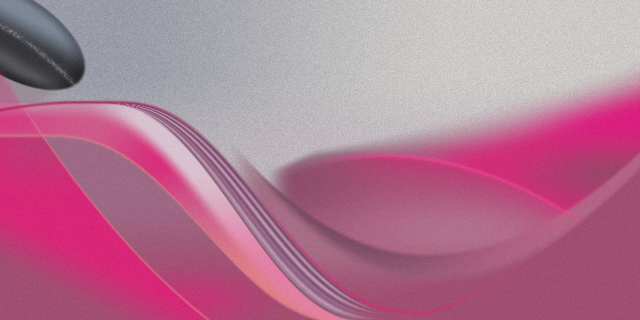
Write a Shadertoy shader that draws this background.

```glsl
// Flowing magenta silk waves over a grainy silver wall, with a dark polished stone in the corner.

#define WALL_GRAIN .06
#define SILK_GRAIN .03
#define GRAIN_CELLS 384.
#define STRANDS 3.
#define LINE_WIDTH .005
#define ramp smoothstep

const vec3 HOT = vec3(.85, .15, .47);
const vec3 ROSE = vec3(.63, .31, .44);
const vec3 MAUVE = vec3(.69, .45, .55);
const vec3 PLUM = vec3(.46, .28, .37);
const vec3 PEARL = vec3(.85, .76, .81);
const vec3 SALMON = vec3(.87, .5, .53);

float hash(vec2 c) {
  c = fract(c * vec2(.1031, .1137));
  c += dot(c, c.yx + 33.33);
  return fract((c.x + c.y) * c.x * 41.7);
}

// Smooth fall from one point to another
float swoop(float x, vec2 a, vec2 b) {
  float t = clamp((x - a.x) / (b.x - a.x), 0., 1.);
  return mix(a.y, b.y, t * t * t * (t * (t * 6. - 15.) + 10.));
}

// Parabola with separate bends on the left and right
float valley(float x, vec2 base, float bendLeft, float bendRight) {
  float d = x - base.x;
  return base.y + (d < 0. ? bendLeft : bendRight) * d * d;
}

float below(float y, float edge, float soft) {
  return ramp(-soft, soft, edge - y);
}

float thread(float d, float width) {
  return exp(-d * d / (width * width));
}

float blob(vec2 p, vec2 center, vec2 size) {
  vec2 d = (p - center) / size;
  return exp(-dot(d, d));
}

vec3 wall(vec2 p) {
  vec3 col = mix(vec3(.6, .61, .65), vec3(.8, .79, .78), ramp(.3, 1.5, p.x + .15 * (1. - p.y)));
  col = mix(col, vec3(.75, .71, .74), .7 * ramp(.78, .52, p.y));
  return col + WALL_GRAIN * (hash(floor(p * GRAIN_CELLS)) - .5);
}

// Two stacked pebbles, the upper one glossy
vec3 stones(vec3 col, vec2 p, float aa) {
  float pale = length((p - vec2(.03, .76)) / vec2(.15, .11));
  col = mix(col, vec3(.6, .54, .58), .85 * ramp(1.15, .8, pale));
  vec2 d = p - vec2(.035, .893);
  vec2 q = vec2(dot(d, vec2(.85, -.53)) / .26, dot(d, vec2(.53, .85)) / .127);
  float r = length(q);
  vec3 body = mix(vec3(.21, .21, .23), vec3(.49, .53, .59), ramp(-.1, .6, q.y - .15 * q.x));
  body += .2 * thread(q.y - .05 + .3 * q.x * q.x, .06) * (.3 + hash(floor(p * 150.)));
  body += .12 * thread(q.y + .6, .2);
  body *= 1. - .3 * ramp(.75, 1., r);
  return mix(col, body, ramp(1. + aa * 8., 1. - aa * 8., r));
}

// Soft plume and valley ribbon on the right
vec3 rightSilk(vec3 col, vec2 p, float aa) {
  float dx = p.x - 1.146;
  float top = .56 + .2 * dx + .1 * dx * dx - .03 * ramp(1., .85, p.x);
  float arc = valley(p.x, vec2(1.185, .514), -.54, -.52);
  float depth = top - p.y, right = ramp(.95, 1.7, p.x);
  float heat = ramp(0., .17, depth) * ramp(.95, 1.5, p.x);
  vec3 plume = mix(mix(vec3(.58, .45, .52), MAUVE, right), HOT, .95 * heat);
  plume = mix(plume, vec3(.88, .09, .51), .7 * blob(p, vec2(1.95, .62), vec2(.3, .08)));
  plume = mix(plume, ROSE * .92, .9 * blob(p, vec2(1.93, .45), vec2(.26, .09)));
  col = mix(col, plume, ramp(-.008 - .02 * right, .025 + .12 * right, depth) * ramp(.82, .92, p.x));

  // Veil under the arc, brightest close to it
  vec3 veil = mix(ROSE, MAUVE, blob(p, vec2(1.45, .28), vec2(.5, .13)));
  veil = mix(veil, HOT, .6 * exp(-max(arc - p.y, 0.) / .07) * ramp(.95, 1.3, p.x));
  veil = mix(veil, PLUM, .45 * blob(p, vec2(.92, .42), vec2(.2, .12)));
  col = mix(col, veil, below(p.y, arc, .006 + .02 * ramp(1.25, 1., p.x)) * ramp(.83, .93, p.x));

  float upper = valley(p.x, vec2(1.328, .203), .96, .71);
  float lower = valley(p.x, vec2(1.354, .128), 1.07, .83);
  float start = ramp(.71, .88, p.x);
  float across = clamp((upper - p.y) / max(upper - lower, .01), 0., 1.);
  vec3 band = mix(PLUM, vec3(.72, .38, .52), ramp(1., 1.75, p.x));
  band = mix(band, MAUVE * .95, .45 * across);
  col = mix(col, band, start * below(p.y, upper, aa + .006));
  vec3 ground = mix(MAUVE * .95, ROSE, min(ramp(.25, .05, p.y) + ramp(1.2, 1.7, p.x), 1.));
  col = mix(col, ground, start * below(p.y, lower, aa + .02));

  // The arc shines through the ribbon
  float shine = ramp(.95, 1.2, p.x) * mix(.65, .3, ramp(1.7, 1.85, p.x));
  return mix(col, vec3(.91, .28, .56), shine * thread(p.y - arc, LINE_WIDTH * 1.4));
}

// Layered falling wave on the left
vec3 leftSilk(vec3 col, vec2 p, float aa) {
  float x = p.x, y = p.y, left = step(x, 1.);
  float crest = swoop(x, vec2(.339, .68), vec2(1.328, .023)) - .4 * pow(max(.25 - x, 0.), 2.);
  float fold = swoop(x, vec2(.286, .677), vec2(1.198, -.005));
  float inner = swoop(x, vec2(.18, .66), vec2(1.17, -.02));
  float hem = swoop(x, vec2(.13, .576), vec2(1.146, -.016));
  float slash = .78 - 1.62 * x + .65 * x * x;
  float rise = crest + .443 * pow(max(x - 1.328, 0.) / .672, 1.4);

  // Uneven strands between crest and fold
  float across = clamp((y - fold) / max(crest - fold, .004), 0., 1.);
  float strand = .5 + .3 * cos(6.2832 * STRANDS * across * across) + .2 * cos(31. * across + 1.);
  vec3 ribbon = mix(vec3(.48, .28, .41), vec3(.74, .6, .69), strand);
  ribbon = mix(ribbon, PLUM, .5 * ramp(.75, 1., across));
  ribbon = mix(ribbon, ROSE, ramp(1.02, 1.22, x));
  col = mix(col, ribbon, below(y, rise, aa + .003));
  col = mix(col, HOT, .7 * thread(y - rise, LINE_WIDTH) * ramp(.75, .95, x) * ramp(1.65, 1.2, x));

  vec3 sheen = mix(PEARL, vec3(.89, .5, .65), ramp(.5, .15, y));
  sheen = mix(sheen, MAUVE, .5 * ramp(.45, .25, x));
  float fade = ramp(1.2, 1.05, x);
  col = mix(col, sheen, below(y, fold, aa) * fade);
  col = mix(col, PLUM * .8, .6 * thread(y - fold, LINE_WIDTH) * ramp(.4, .6, x) * fade);
  vec3 blush = mix(vec3(.8, .38, .55), SALMON, ramp(.4, .1, y));
  blush = mix(blush, HOT, .85 * blob(p, vec2(.5, .5), vec2(.16, .12)));
  blush = mix(blush, HOT, .5 * blob(p, vec2(0., .61), vec2(.2, .05)));
  col = mix(col, blush, below(y, inner, .035) * fade);

  vec3 hollow = mix(ROSE, vec3(.62, .41, .52), ramp(.1, .4, y));
  hollow = mix(hollow, HOT, .65 * blob(p, vec2(.6, .06), vec2(.2, .08)));
  col = mix(col, hollow, below(y, hem, aa + .004) * fade);
  vec3 flame = mix(HOT, ROSE, ramp(.12, -.08, y - .24 + .5 * x));
  flame = mix(flame, ROSE, .5 * blob(p, vec2(.13, .55), vec2(.16, .11)));
  col = mix(col, flame, below(y, min(slash, hem), aa + .006) * left);

  // Fine bright seams and haze beside the slash
  col = mix(col, HOT, .3 * below(y, slash, .02) * ramp(.56, .64, y) * left);
  col = mix(col, SALMON, .6 * thread(y - hem, LINE_WIDTH) * ramp(1., .8, x));
  col = mix(col, SALMON, .6 * thread(y - slash, LINE_WIDTH) * ramp(.74, .6, y) * left);
  return mix(col, HOT * .75, .7 * thread(y - crest, LINE_WIDTH) * ramp(.75, .4, x));
}

void mainImage(out vec4 fragColor, in vec2 fragCoord) {
  vec2 p = fragCoord / iResolution.xy * vec2(2., 1.);
  float aa = 1.2 / iResolution.y;
  vec3 col = stones(wall(p), p, aa);
  col = leftSilk(rightSilk(col, p, aa), p, aa);
  col += SILK_GRAIN * (hash(floor(p * GRAIN_CELLS) + 57.) - .5);
  fragColor = vec4(clamp(col, 0., 1.), 1.);
}
```
